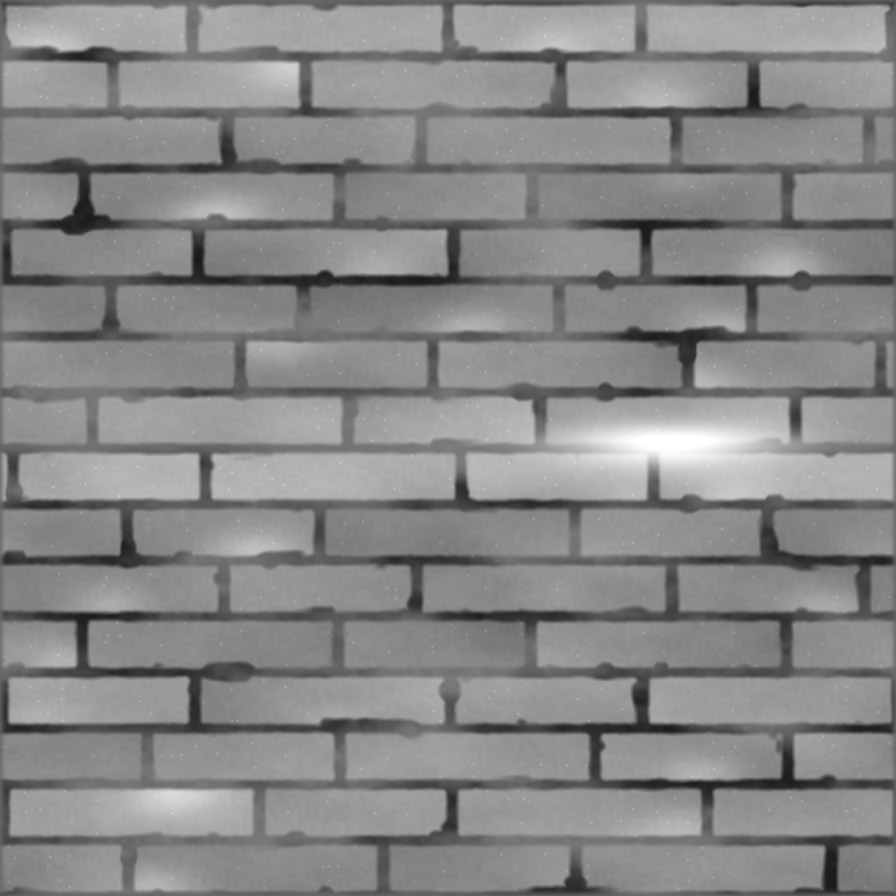
This texture map is drawn by a Shadertoy shader. Its source:

```glsl
// Grey height map of a worn brick wall: 16 courses of alternating short and long
// bricks, cut by a rounded box distance with noisy edges. Periodic noise varies
// the mortar and faces; soft highlights and one broad glow lie over them.

float hash(vec2 p) {
    vec3 a = fract(vec3(p.xyx) * 0.1031);
    a += dot(a, a.yzx + 33.33);
    return fract((a.x + a.y) * a.z);
}

// Value noise that wraps after the given number of cells
float noise(vec2 p, vec2 period) {
    vec2 i = floor(p), f = fract(p);
    f = f * f * (3.0 - 2.0 * f);
    vec2 a = mod(i, period), b = mod(i + 1.0, period);
    return mix(mix(hash(a), hash(vec2(b.x, a.y)), f.x),
               mix(hash(vec2(a.x, b.y)), hash(b), f.x), f.y);
}

float fbm(vec2 p, vec2 period) {
    float sum = 0.0, weight = 0.5;
    for (int i = 0; i < 4; i++) {
        sum += weight * noise(p, period);
        p *= 2.0;
        period *= 2.0;
        weight *= 0.5;
    }
    return sum / 0.9375;
}

float roundedBox(vec2 p, vec2 halfSize, float radius) {
    vec2 d = abs(p) - halfSize + radius;
    return length(max(d, 0.0)) + min(max(d.x, d.y), 0.0) - radius;
}

// Where the first short brick of each course starts, from the top
const float courseStart[16] = float[16](
    0.0, 2.02, 4.08, 6.06, 0.1, 1.98, 4.29, 6.21,
    0.23, 2.27, 4.0, 6.04, 0.04, 2.63, 4.63, 6.85);

const float courseTone[16] = float[16](
    0.65, 0.59, 0.54, 0.53, 0.55, 0.51, 0.53, 0.60,
    0.65, 0.54, 0.55, 0.53, 0.60, 0.58, 0.60, 0.53);

// Sparse pale pits and crumbs
float specks(vec2 p) {
    vec2 cell = floor(p * 5.0);
    vec2 center = 0.2 + 0.6 * vec2(hash(cell + 3.1), hash(cell + 8.7));
    float d = length(fract(p * 5.0) - center);
    return step(0.88, hash(cell)) * smoothstep(0.18, 0.05, d);
}

void mainImage(out vec4 fragColor, in vec2 fragCoord) {
    vec2 uv = fragCoord / iResolution.xy;
    vec2 p = vec2(uv.x, 1.0 - uv.y) * 16.0; // one unit per course, downwards
    float row = clamp(floor(p.y), 0.0, 15.0);

    // Brick layout: a short and a long brick fill eight units
    float along = p.x - courseStart[int(row)];
    float x = mod(along, 8.0);
    float isLong = step(3.44, x);
    float width = mix(3.44, 4.56, isLong);
    float column = mod(floor(along / 8.0) * 2.0 + isLong, 4.0);
    vec2 local = vec2(x - 3.44 * isLong - 0.5 * width, p.y - row - 0.51);
    vec2 id = vec2(column, row);

    // Worn outline with a few larger chips
    float d = roundedBox(local, vec2(0.5 * width - 0.105, 0.415), 0.07);
    d += 0.06 * (fbm(p * 3.0, vec2(48.0)) - 0.5);
    d += 0.09 * smoothstep(0.72, 0.95, noise(p * 2.0 + 0.37, vec2(32.0)));
    float face = smoothstep(0.055, -0.055, d);

    // Brick face: tone, tilt, stains and an occasional bright end or edge
    float tone = courseTone[int(row)] + 0.05 * (hash(id + 17.0) - 0.5);
    tone += 0.05 * (hash(id + 29.0) - 0.5) * local.x;
    tone += 0.14 * (fbm(p * vec2(0.5, 1.0), vec2(8.0, 16.0)) - 0.5);
    vec2 spot = vec2((hash(id + 41.0) - 0.5) * width, sign(hash(id + 53.0) - 0.3) * 0.35);
    vec2 toSpot = (local - spot) / vec2(0.8, 0.4);
    tone += 0.2 * smoothstep(0.4, 1.0, hash(id + 67.0)) * exp(-dot(toSpot, toSpot));
    tone += 0.025 * (noise(p * 14.0, vec2(224.0)) - 0.5);
    tone += 0.07 * specks(p);

    // Mortar: dark stretches and partly filled joints
    float fill = fbm(p * vec2(0.5, 1.0) + 0.25, vec2(8.0, 16.0));
    float mortar = mix(0.12, 0.46, smoothstep(0.22, 0.78, fill));
    mortar += 0.04 * (noise(p * 9.0, vec2(144.0)) - 0.5);
    float seam = (p.y - 7.95) / 0.22;
    mortar = mix(mortar, 0.45, 0.8 * exp(-seam * seam));
    float shade = mix(mortar, tone, face);

    // Broad glow along one bed joint, reaching further down than up
    vec2 toGlow = p - vec2(12.0, 7.9);
    toGlow /= vec2(1.9, toGlow.y > 0.0 ? 0.5 : 0.32);
    shade = mix(shade, 1.0, 0.92 * exp(-dot(toGlow, toGlow)));
    vec2 toHalo = (p - vec2(12.0, 7.9)) / vec2(3.6, 0.9);
    shade += 0.09 * exp(-dot(toHalo, toHalo));

    // Grey rim around the tile
    vec2 rim = min(p, 16.0 - p);
    shade = mix(0.4, shade, smoothstep(-0.04, 0.12, min(rim.x, rim.y)));

    fragColor = vec4(vec3(clamp(shade, 0.0, 1.0)), 1.0);
}
```
